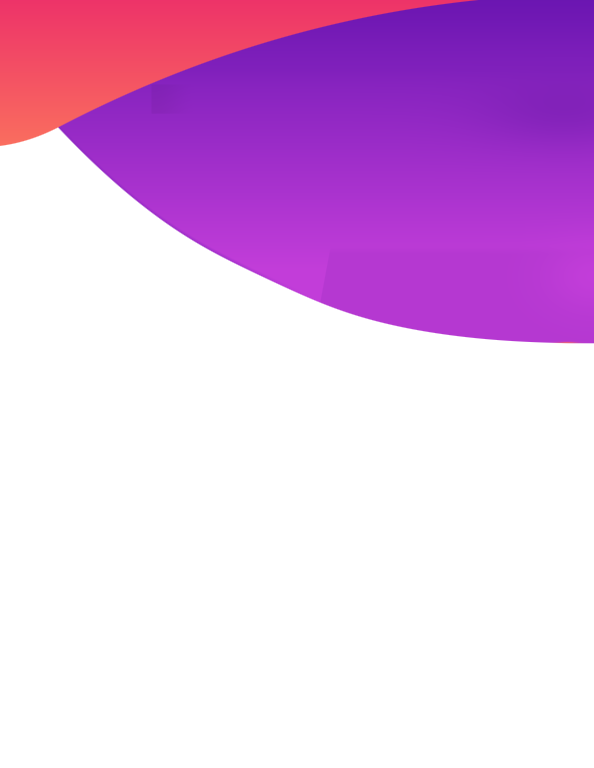
A Shadertoy shader for this background:

```glsl
// Draws a coral wave and a violet bowl-shaped swoosh at the top of a white page.
#define PAGE vec3(1.0)
#define CORAL_TOP vec3(0.93, 0.20, 0.41)
#define CORAL_LOW vec3(0.98, 0.43, 0.37)
#define VIOLET_TOP vec3(0.41, 0.08, 0.69)
#define VIOLET_MID vec3(0.51, 0.13, 0.74)
#define VIOLET_LOW vec3(0.76, 0.24, 0.85)
#define PANEL vec3(0.71, 0.22, 0.82)
#define BOWL_DEPTH 0.447
#define JOIN vec2(0.10, 0.165)

// Coverage of the positive side of an edge, one pixel soft
float cover(float d) {
    return clamp(d / max(fwidth(d), 1e-5) + 0.5, 0.0, 1.0);
}

// Soft round spot with separate radii
float spot(vec2 p, vec2 center, vec2 radius) {
    vec2 q = (p - center) / radius;
    return exp(-dot(q, q));
}

// Depth below the top of the coral wave's lower edge
float waveEdge(float x) {
    float u = x - JOIN.x;
    float flare = max(-u, 0.0);
    return JOIN.y + u * (-0.4034 + u * (0.2628 - 0.032 * u)) - 1.8 * flare * flare;
}

// Depth below the top of the violet bowl's lower edge
float bowlEdge(float x) {
    float t = 1.0 - x;
    float k = (t - 0.53) / 0.12;
    float bend = 0.12 + 0.25 * t + 0.02 * exp(-k * k);
    return BOWL_DEPTH - bend * t * t;
}

vec3 coralColor(float y) {
    return mix(CORAL_TOP, CORAL_LOW, clamp(y / 0.19, 0.0, 1.0));
}

vec3 violetColor(vec2 p, float rim) {
    // Vertical gradient
    vec3 color = mix(VIOLET_TOP, VIOLET_MID, smoothstep(-0.03, 0.12, p.y));
    color = mix(color, VIOLET_LOW, clamp((p.y - 0.09) / 0.26, 0.0, 1.0));

    // Dark shade at the right and a faint smudge at the left
    color = mix(color, VIOLET_MID * 0.96, 0.7 * spot(p, vec2(0.95, 0.14), vec2(0.14, 0.045)));
    float smudge = cover(p.x - 0.255) * cover(p.y - 0.110) * cover(0.148 - p.y);
    color *= 1.0 - 0.05 * smudge * (1.0 - smoothstep(0.26, 0.33, p.x));

    // Flat panel with a slanted side, lit from the right
    float side = p.x - 0.555 + 0.24 * (p.y - 0.328);
    float panel = cover(side) * smoothstep(0.318, 0.332, p.y);
    color = mix(color, PANEL, panel);
    color = mix(color, VIOLET_LOW, spot(p, vec2(1.0, 0.36), vec2(0.08, 0.045)));

    // Thin dark rim along the left of the bowl
    float rimShade = (1.0 - smoothstep(0.0, 0.006, rim)) * (1.0 - smoothstep(0.35, 0.55, p.x));
    return mix(color, VIOLET_MID, 0.45 * rimShade);
}

void mainImage(out vec4 fragColor, in vec2 fragCoord) {
    // Canvas units with depth measured down from the top
    vec2 p = fragCoord / iResolution.xy;
    p.y = 1.0 - p.y;

    float bowl = bowlEdge(p.x) - p.y;
    float wave = waveEdge(p.x) - p.y;

    vec3 color = mix(PAGE, violetColor(p, bowl), cover(bowl));
    // Small warm glint on the bowl's lowest rim
    color = mix(color, CORAL_LOW, 0.7 * spot(p, vec2(0.955, 0.446), vec2(0.016, 0.001)));
    color = mix(color, coralColor(p.y), cover(wave));

    fragColor = vec4(color, 1.0);
}
```
